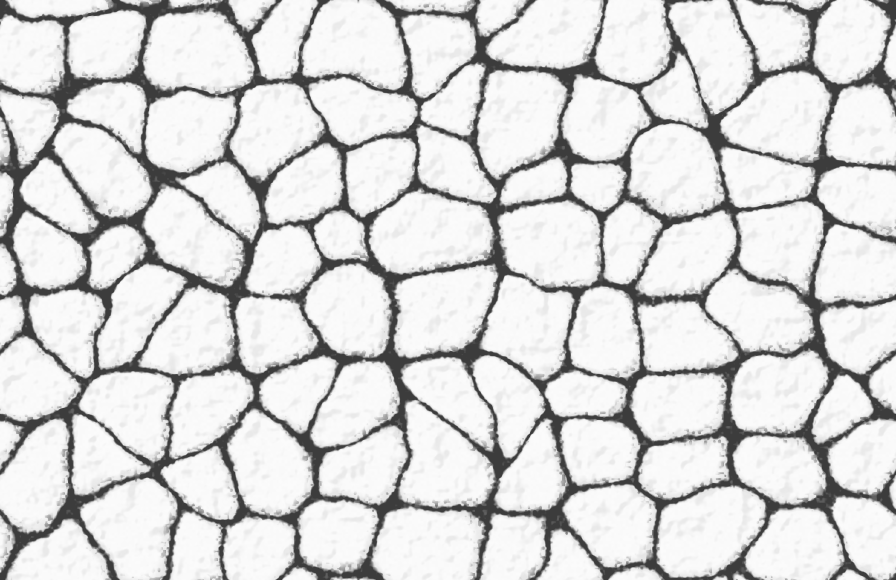
This texture is drawn by a Shadertoy shader. Its source:

```glsl
const vec2 GRID = vec2(11.0, 8.0);     // stones across and up
const float JITTER = 0.74;             // scatter of stone centres
const float SIZE_SPREAD = 0.30;        // difference between big and small stones
const float BEND = 0.34;               // broad bending of outlines
const float WOBBLE = 0.11;             // smaller lumps in outlines
const float ROUGHNESS = 0.026;         // grainy edge
const float GAP = 0.030;               // half width of a joint
const float EDGE_SOFTNESS = 0.021;
const vec2 ROUNDING = vec2(0.040, 0.083); // corner rounding, small to big stones
const float RIM_WIDTH = 0.085;
const vec2 SHADE_DIR = vec2(0.75, -0.66);
const vec3 JOINT_COLOR = vec3(0.235);
const vec3 GRIT_COLOR = vec3(0.38);
const vec3 STONE_COLOR = vec3(0.985);
const vec3 RELIEF_COLOR = vec3(0.90);
const vec3 SPECK_COLOR = vec3(0.56);

vec3 hash3(vec2 cell, float seed) {
    uvec3 v = uvec3(ivec3(vec3(cell, seed))) * 1664525u + 1013904223u;
    v.x += v.y * v.z; v.y += v.z * v.x; v.z += v.x * v.y;
    v ^= v >> 16u;
    v.x += v.y * v.z; v.y += v.z * v.x; v.z += v.x * v.y;
    return vec3(v >> 8u) / 16777216.0;
}

// Value noise that wraps after a whole number of cells
vec2 noise2(vec2 uv, vec2 period, float seed) {
    vec2 q = uv * period;
    vec2 i = floor(q);
    vec2 f = q - i;
    f = f * f * f * (f * (f * 6.0 - 15.0) + 10.0);
    vec2 lo = mod(i, period);
    vec2 hi = mod(i + 1.0, period);
    vec2 bottom = mix(hash3(lo, seed).xy, hash3(vec2(hi.x, lo.y), seed).xy, f.x);
    vec2 top = mix(hash3(vec2(lo.x, hi.y), seed).xy, hash3(hi, seed).xy, f.x);
    return mix(bottom, top, f.y);
}

// Stone centre in xy, weight from 0 to 1 in z
vec3 stoneSite(vec2 cell, vec2 cellSize) {
    vec3 h = hash3(mod(cell, GRID), 3.0);
    return vec3((cell + 0.5 + JITTER * (h.xy - 0.5)) * cellSize, h.z);
}

float stonePower(vec2 p, vec3 site) {
    vec2 r = p - site.xy;
    return dot(r, r) - SIZE_SPREAD * site.z;
}

// Rounded distance to the stone's border; also returns its site
float stoneDistance(vec2 p, vec2 cellSize, out vec3 site) {
    vec2 home = floor(p / cellSize);
    vec2 nearest = home;
    float best = 1e5;
    for (int y = -2; y <= 2; y++)
    for (int x = -2; x <= 2; x++) {
        vec2 cell = home + vec2(x, y);
        float power = stonePower(p, stoneSite(cell, cellSize));
        if (power < best) { best = power; nearest = cell; }
    }
    site = stoneSite(nearest, cellSize);
    float k = mix(ROUNDING.x, ROUNDING.y, site.z);
    float sum = 0.0;
    for (int y = -2; y <= 2; y++)
    for (int x = -2; x <= 2; x++) {
        if (x == 0 && y == 0) continue;
        vec3 other = stoneSite(nearest + vec2(x, y), cellSize);
        float d = 0.5 * (stonePower(p, other) - best) / length(other.xy - site.xy);
        sum += exp(-d / k);
    }
    return -k * log(max(sum, 1e-9));
}

// Surface height of the stone faces
float relief(vec2 uv) {
    return 0.55 * noise2(uv, vec2(44.0, 29.0), 11.0).x
         + 0.30 * noise2(uv, vec2(93.0, 61.0), 12.0).x
         + 0.15 * noise2(uv, vec2(190.0, 124.0), 13.0).x;
}

void mainImage(out vec4 fragColor, in vec2 fragCoord) {
    vec2 uv = fragCoord / iResolution.xy;
    vec2 cellSize = vec2(iResolution.x / iResolution.y * GRID.y / GRID.x, 1.0);
    float pixel = GRID.y / iResolution.y;

    // Irregular outlines
    vec2 fine = noise2(uv, vec2(170.0, 110.0), 21.0);
    vec2 grain = noise2(uv, vec2(310.0, 201.0), 22.0);
    vec2 p = uv * GRID * cellSize;
    p += BEND * (noise2(uv, GRID, 23.0) - 0.5);
    p += WOBBLE * (noise2(uv, GRID * 3.0, 24.0) - 0.5);
    vec3 site;
    float d = stoneDistance(p, cellSize, site);
    d += ROUGHNESS * (fine.x + grain.x - 1.0);
    float side = dot(normalize(p - site.xy + 1e-5), SHADE_DIR);
    float soft = max(EDGE_SOFTNESS, 0.7 * pixel);
    float stoneMask = smoothstep(GAP - soft, GAP + soft, d);

    // Pale faces with faint relief and a worn rim
    float slope = relief(uv) - relief(uv + vec2(-0.004, 0.006));
    float shade = 0.75 * smoothstep(0.02, 0.22, slope) + 0.12 * grain.y;
    float rim = 1.0 - smoothstep(0.0, RIM_WIDTH * (1.0 + 0.5 * side), d - GAP);
    vec3 stone = mix(STONE_COLOR, RELIEF_COLOR, clamp(shade + rim * 0.9, 0.0, 1.0));
    float speck = smoothstep(0.62, 0.85, grain.y * 0.6 + fine.y * 0.4 + 0.12 * side);
    stone = mix(stone, SPECK_COLOR, speck * rim);

    // Dark joints with a little grit
    float grit = smoothstep(0.62, 0.95, 0.5 * (fine.y + grain.x));
    vec3 joint = mix(JOINT_COLOR, GRIT_COLOR, grit);
    fragColor = vec4(mix(joint, stone, stoneMask), 1.0);
}
```
